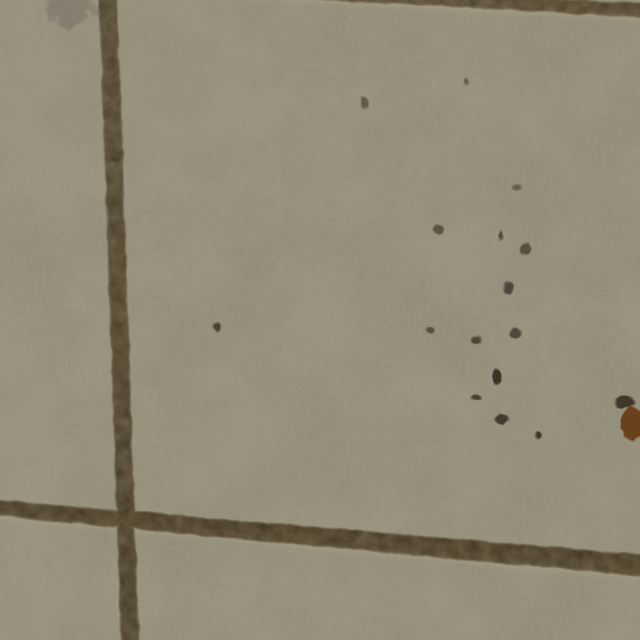
Reproduce this texture procedurally as a WebGL 2 fragment shader.

```glsl
#version 300 es
precision highp float;

uniform vec2 u_resolution;
out vec4 outColor;

// Tile layout: a line is (offset, slope)
const vec2 LOWER_JOINT = vec2(0.206, -0.089);
const vec2 UPPER_JOINT = vec2(1.037, -0.053);
const vec2 SIDE_JOINT = vec2(0.203, -0.034);
const float COLUMN_PITCH = 0.95;
const float SIDE_HALF_WIDTH = 0.0145;
const vec2 ROW_HALF_WIDTH = vec2(0.0155, 0.0105); // lower, upper
const float EDGE_WOBBLE = 0.0035;
const float SOFTNESS = 0.0022;

// Colours
const vec3 TILE_WARM = vec3(0.605, 0.580, 0.502);
const vec3 TILE_GREEN = vec3(0.572, 0.560, 0.480);
const vec3 TILE_RIM = vec3(0.645, 0.610, 0.515);
const vec3 GROUT_DARK = vec3(0.285, 0.240, 0.160);
const vec3 GROUT_LIGHT = vec3(0.425, 0.375, 0.275);
const vec3 GROUT_EDGE = vec3(0.500, 0.465, 0.375);
const vec3 DIRT = vec3(0.200, 0.180, 0.130);
const vec3 RUST = vec3(0.420, 0.250, 0.110);
const vec3 SMUDGE = vec3(0.470, 0.450, 0.400);

// Scattered specks
const int SPECKS = 16;
const int STRAY_EVERY = 7;
const vec2 SPECK_START = vec2(0.64, 0.86);
const vec2 SPECK_END = vec2(0.87, 0.27);
const vec2 SPECK_SPREAD = vec2(0.24, 0.14);
const vec2 STRAY_SHIFT = vec2(-0.46, 0.03);
const vec2 RUST_CENTER = vec2(0.988, 0.338);
const vec2 SMUDGE_CENTER = vec2(0.11, 0.985);

vec2 hash2(vec2 p) {
  vec3 q = fract(p.xyx * vec3(0.1031, 0.1030, 0.0973));
  q += dot(q, q.yzx + 33.33);
  return fract((q.xx + q.yz) * q.zy);
}

float cornerGradient(vec2 cell, vec2 offset) {
  return dot(hash2(cell) * 2.0 - 1.0, offset);
}

// Gradient noise, roughly -0.7 to 0.7
float noise(vec2 p) {
  p += 64.0;
  vec2 i = floor(p), f = fract(p);
  vec2 s = f * f * f * (f * (f * 6.0 - 15.0) + 10.0);
  vec2 e = vec2(1.0, 0.0);
  return mix(mix(cornerGradient(i, f), cornerGradient(i + e, f - e), s.x),
             mix(cornerGradient(i + e.yx, f - e.yx), cornerGradient(i + 1.0, f - 1.0), s.x), s.y);
}

float fbm(vec2 p) {
  float sum = 0.0, gain = 1.0;
  for (int k = 0; k < 4; k++) {
    sum += gain * noise(p);
    p = p * 2.03 + 7.3;
    gain *= 0.5;
  }
  return sum;
}

float cover(float d, float blur) {
  return 1.0 - smoothstep(-blur, blur, d);
}

// Signed offset to the nearest whole number
float nearest(float x) {
  return fract(x + 0.5) - 0.5;
}

void main() {
  vec2 uv = gl_FragCoord.xy / u_resolution;
  float blur = max(SOFTNESS, 1.0 / min(u_resolution.x, u_resolution.y));

  // Glazed tile with faint mottling and grain
  float mottle = fbm(uv * 9.0) + 0.35 * noise(uv * vec2(70.0, 45.0));
  vec3 color = mix(TILE_WARM, TILE_GREEN, smoothstep(-0.7, 0.9, mottle + 0.3 * (uv.x - 0.5)));
  color += 0.016 * noise(uv * 150.0);

  // Slightly converging tile grid
  float lower = LOWER_JOINT.x + LOWER_JOINT.y * uv.x;
  float rowPitch = UPPER_JOINT.x + UPPER_JOINT.y * uv.x - lower;
  float row = (uv.y - lower) / rowPitch;
  float column = (uv.x - SIDE_JOINT.x - SIDE_JOINT.y * uv.y) / COLUMN_PITCH;
  float rowOffset = nearest(row) * rowPitch;
  float rowWidth = mix(ROW_HALF_WIDTH.x, ROW_HALF_WIDTH.y, row) * mix(0.85, 1.12, uv.x);
  float rowJoint = abs(rowOffset) - rowWidth;
  float sideJoint = abs(nearest(column)) * COLUMN_PITCH - SIDE_HALF_WIDTH;
  float joint = min(rowJoint, sideJoint) + EDGE_WOBBLE * fbm(uv * 28.0);

  // Pale rim below rows, then stained grout
  color = mix(color, TILE_RIM, 0.5 * cover(rowJoint - 0.006, 0.005) * step(rowOffset, 0.0));
  float stain = 0.5 + 0.65 * fbm(uv * 48.0) + 0.25 * (uv.y - 0.4);
  stain -= cover(rowJoint, blur) * 9.0 * rowOffset;
  vec3 grout = mix(GROUT_DARK, GROUT_LIGHT, clamp(stain, 0.0, 1.0));
  grout = mix(grout, GROUT_EDGE, 0.6 * smoothstep(-0.005, 0.001, joint));
  color = mix(color, grout, cover(joint, blur));

  // Dirt specks grow and darken along a drifting band
  vec2 ragged = uv + 0.004 * vec2(noise(uv * 95.0), noise(uv * 95.0 + 31.0));
  for (int k = 0; k < SPECKS; k++) {
    float t = (float(k) + 0.5) / float(SPECKS);
    vec2 seed = hash2(vec2(float(k) * 3.7 + 2.0, 11.0));
    vec2 shape = hash2(vec2(float(k) * 5.3 + 4.0, 29.0));
    vec2 center = mix(SPECK_START, SPECK_END, t) + SPECK_SPREAD * (seed - 0.5);
    if (k % STRAY_EVERY == 2) center += STRAY_SHIFT;
    vec2 q = (ragged - center) * mix(vec2(0.75, 1.3), vec2(1.3, 0.75), shape.x);
    float radius = mix(0.004, 0.0095, shape.y) * mix(0.85, 1.1, t);
    float strength = mix(0.45, 0.95, clamp(t + 0.4 * (shape.x - 0.5), 0.0, 1.0));
    color = mix(color, DIRT, strength * cover(length(q) - radius, blur * 1.2));
  }

  // Rust chip with a dark flake, and a grey smudge
  vec2 chip = ragged - RUST_CENTER;
  color = mix(color, RUST, cover(length(chip * vec2(1.2, 0.8)) - 0.021, blur));
  color = mix(color, DIRT, 0.9 * cover(length((chip - vec2(-0.012, 0.034)) * vec2(0.7, 1.1)) - 0.011, blur));
  float smear = length((uv - SMUDGE_CENTER) * vec2(0.8, 1.2)) - 0.03 + 0.03 * fbm(uv * 40.0);
  color = mix(color, SMUDGE, 0.6 * cover(smear, 0.008));

  outColor = vec4(color, 1.0);
}
```
